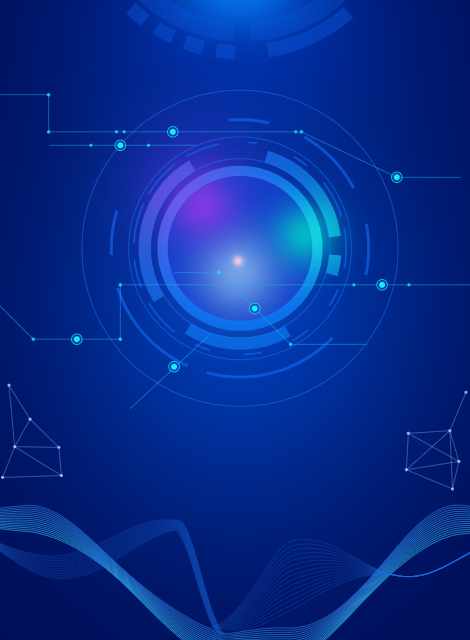
Give the GLSL for this background, as a Shadertoy shader.

```glsl
// Blue technology backdrop: glowing dial, circuit traces, node meshes and line waves.
// Lengths are hundredths of the canvas height.
#define DIAL_CENTER vec2(37.5, 61.2)
#define DEEP_BLUE vec3(0., .055, .34)
#define MID_BLUE vec3(0., .235, .71)
#define RING_BLUE vec3(.04, .47, .95)
#define VIOLET vec3(.56, .22, .9)
#define TEAL vec3(0., .8, .78)
#define CYAN vec3(.1, .92, .98)
#define MESH_REACH 9.8
#define WAVE_LINES 15
#define HAIR .075

// Trace corners; a zero lifts the pen
const vec2 TRACE[23] = vec2[](vec2(0, 85.2), vec2(7.6, 85.2), vec2(7.6, 79.4), vec2(47.1, 79.4),
  vec2(62, 72.3), vec2(71.9, 72.3), vec2(0), vec2(7.8, 77.3), vec2(30.6, 77.3), vec2(0),
  vec2(0, 52.2), vec2(5.2, 47), vec2(18.8, 47), vec2(18.8, 55.5), vec2(74, 55.5), vec2(0),
  vec2(27.3, 57.4), vec2(34.2, 57.4), vec2(45.4, 46.2), vec2(57.3, 46.2), vec2(0),
  vec2(20.4, 36.2), vec2(32.8, 47.7));
const vec2 NODES[7] = vec2[](vec2(27, 79.4), vec2(18.8, 77.3), vec2(62, 72.3), vec2(59.7, 55.5),
  vec2(39.8, 51.8), vec2(12, 47), vec2(27.2, 42.7));
const vec2 DOTS[7] = vec2[](vec2(18.2, 79.4), vec2(19.4, 79.4), vec2(46.2, 79.4), vec2(14.2, 77.3),
  vec2(23.2, 77.3), vec2(55.3, 55.5), vec2(63.9, 55.5));
const vec2 MESH[12] = vec2[](vec2(1.4, 39.8), vec2(4.7, 34.5), vec2(2.3, 30.2), vec2(.4, 25.4),
  vec2(9.2, 30.1), vec2(9.6, 25.7), vec2(72.8, 38.7), vec2(70.3, 32.7), vec2(63.8, 32.3),
  vec2(63.5, 26.6), vec2(71.7, 27.9), vec2(70.7, 23.6));

vec3 color;
void paint(vec3 tint, float alpha) { color = mix(color, tint, clamp(alpha, 0., 1.)); }
float hash(float n) { return fract(sin(n * 12.9898) * 43758.5453); }
float glow(vec2 d, float radius) { return exp(-dot(d, d) / (radius * radius)); }
float fill(float d) { return clamp(.5 - d * iResolution.y / 100., 0., 1.); }

float segment(vec2 p, vec2 a, vec2 b) {
  vec2 ab = b - a;
  return length(p - a - ab * clamp(dot(p - a, ab) / dot(ab, ab), 0., 1.));
}

// Annular block between two angles in degrees
float arc(vec2 q, float radius, float halfWidth, float from, float to) {
  float turn = degrees(atan(q.y, q.x)) - .5 * (from + to);
  turn = abs(mod(turn + 180., 360.) - 180.) - .5 * (to - from);
  return fill(max(abs(length(q) - radius) - halfWidth, radians(turn) * length(q)));
}

// Ring broken into dashes of random length
float dashes(vec2 q, float radius, float halfWidth, float count) {
  float s = (atan(q.y, q.x) / 6.28319 + .5) * count;
  float along = abs(fract(s) - .5) - .05 - .42 * hash(floor(s) + 4.);
  return fill(max(abs(length(q) - radius) - halfWidth, along * 6.28319 * radius / count));
}

// Height of strand t (0 to 1) in a wave bundle
float waveHeight(int bundle, float x, float t) {
  float twist = sin(x * .25);
  if (bundle == 0) return 19. - 20. * smoothstep(4., 36.5, x) + (t - .5) * (3.2 + twist);
  if (bundle == 1) return 19.3 * smoothstep(45., 72., x) - .5 + (t - .5) * (3.6 - 1.2 * twist);
  if (bundle == 2) {
    float swell = 14.7 - 3.3 * cos((x - 9.1) * .166) + (t - .5) * 4. * sin(x * .09 + .3);
    return mix(swell, 1., smoothstep(27., 34.5, x - t));
  }
  float fan = 12.8 + 2.9 * cos((x - 47.5) * .193) - t * 11. * (1. - smoothstep(44., 62., x));
  return mix(2., fan, smoothstep(32., 46., x));
}

void mainImage(out vec4 fragColor, in vec2 fragCoord) {
  vec2 p = 100. * fragCoord / iResolution.y, q = p - DIAL_CENTER;
  float r = length(q);

  // Background light
  color = mix(DEEP_BLUE, MID_BLUE, glow((p - vec2(37.5, 53)) / vec2(30, 37), 1.));
  color += vec3(0, .08, .22) * glow((p - vec2(37.5, 98)) / vec2(26, 16), 1.);
  paint(vec3(.02, .48, .95), .85 * glow((p - vec2(37.5, 101)) / vec2(10, 6), 1.));

  // Top gauge
  vec2 g = p - vec2(37.8, 117);
  float angle = atan(g.x, -g.y), gr = length(g);
  float block = (abs(fract(angle * 5. + .2) - .7) - .3) * .2;
  float side = angle < 0. ? max(block, angle + .04) : abs(angle - .44) - .28;
  float gauge = fill(max(abs(gr - 25.2) - 1.1, max(side, abs(angle) - .8) * gr));
  gauge += .7 * fill(max(abs(gr - 22.) - 1.5, (abs(abs(angle) - .41) - .35) * gr));
  paint(vec3(.04, .34, .88), .42 * gauge);

  // Dial interior
  paint(vec3(.25, .18, .8), .6 * glow(p - vec2(30.5, 70.5), 10.5));
  paint(vec3(.08, .25, .82), .75 * fill(r - 12.));
  paint(vec3(.52, .7, .92), .85 * glow(p - vec2(37.2, 57.5), 6.2));
  paint(VIOLET, .85 * glow(p - vec2(31.6, 68), 5.2));
  paint(TEAL, .85 * glow(p - vec2(47.6, 63.3), 4.6));

  // Dial rings
  vec3 tint = mix(RING_BLUE, vec3(.42, .38, .94), glow(p - vec2(27, 70), 12.));
  tint = mix(tint, vec3(.08, .86, .9), glow(p - vec2(50.5, 63.5), 7.5));
  paint(tint, .68 * (arc(q, 14.9, .95, 120., 212.) + arc(q, 14.9, .95, 7., 74.)
    + arc(q, 14.9, .95, -16., -4.) + arc(q, 14.9, .95, 237., 300.)));
  paint(tint, .85 * fill(abs(r - 12.1) - .8));
  paint(vec3(.06, .4, .94), .65 * (arc(q, 20.1, .23, 255., 316.) + arc(q, 20.1, .23, 198., 246.)
    + arc(q, 20.1, .23, 28., 60.) + arc(q, 20.1, .23, -12., 11.) + arc(q, 20.1, .23, 77., 95.)
    + arc(q, 20.1, .23, 163., 183.) + dashes(q, 16.6, .14, 13.)));
  float hairline = min(abs(r - 24.7), min(abs(r - 17.4), abs(r - 14.)));
  paint(vec3(.1, .45, .95), .55 * fill(hairline - HAIR));
  paint(vec3(.98, .8, .88), .95 * glow(p - vec2(37.2, 59.2), .8));

  // Circuit traces, with dots at inner corners
  bool linked = false;
  for (int i = 0; i < 22; i++) {
    vec2 a = TRACE[i], b = TRACE[i + 1];
    bool drawn = a.y * b.y > 0.;
    if (drawn) paint(vec3(.12, .68, .92), .5 * fill(segment(p, a, b) - HAIR));
    if (drawn && linked) paint(CYAN, .75 * fill(length(p - a) - .27));
    linked = drawn;
  }
  for (int i = 0; i < 7; i++) {
    float d = length(p - NODES[i]);
    paint(CYAN, .75 * fill(length(p - DOTS[i]) - .25));
    paint(MID_BLUE, .7 * fill(d - .8));
    paint(CYAN, max(fill(d - .47), .8 * fill(abs(d - .82) - .07)));
  }

  // Meshes join neighbours within reach
  for (int i = 0; i < 12; i++) {
    for (int j = i + 1; j < 12; j++)
      if (distance(MESH[i], MESH[j]) < MESH_REACH)
        paint(vec3(.5, .62, .9), .45 * fill(segment(p, MESH[i], MESH[j]) - HAIR));
    paint(vec3(.72, .8, .97), .8 * fill(length(p - MESH[i]) - .24));
  }

  // Line waves; slope keeps strand width even
  for (int k = 0; k < 4; k++) {
    float span = k % 2 == 0 ? 1. - smoothstep(33.5, 36., p.x) : smoothstep(32., 38., p.x);
    for (int i = 0; i < WAVE_LINES; i++) {
      float t = float(i) / float(WAVE_LINES - 1), y = waveHeight(k, p.x, t);
      float slope = (waveHeight(k, p.x + .05, t) - y) / .05;
      float ink = span * fill(abs(p.y - y) / sqrt(1. + slope * slope) - HAIR);
      if (k < 2) paint(mix(vec3(.2, .78, .98), vec3(.18, .52, .92), t), .6 * ink);
      else paint(vec3(.1, .42, .88), .26 * ink);
    }
  }
  fragColor = vec4(color, 1);
}
```
